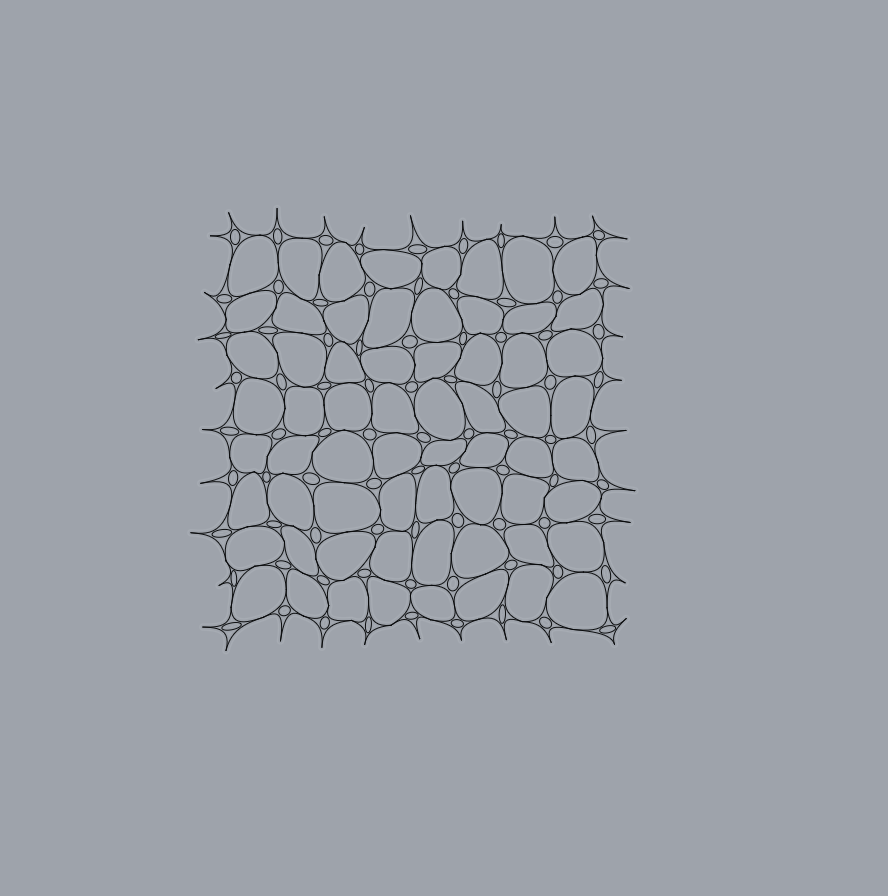
Write a WebGL 1 fragment shader that draws this pattern.

```glsl
precision highp float;
// Thin-lined patch of pebble-like cells on plain grey. A jittered grid of nodes
// is joined by shared tips; each node draws a four-pointed star of Bezier arcs
// between its tips, with a small ellipse inside. The cells are the space left.
uniform vec2 u_resolution;

const vec3 GROUND = vec3(0.62, 0.64, 0.67);
const vec3 INK = vec3(0.03, 0.035, 0.04);
const vec3 HALO_TINT = vec3(0.035);
const vec2 CENTRE = vec2(0.462, 0.517);  // patch centre, in canvas heights
const float SPACING = 0.0522;            // distance between nodes
const float LAST_NODE = 8.0;             // nodes run from 0 to this, both ways
const float NODE_JITTER = 0.29;          // in units of the spacing
const float TIP_JITTER = 0.12;
const float HANDLE = 0.74;               // how far arcs lean in to the node
const float HANDLE_SPREAD = 0.27;        // makes stars narrow one way
const float ELLIPSE_FIT = 1.08;
const float LINE_WIDTH = 0.00108;
const float HALO_OFFSET = 0.0034;        // faint light rim beside the lines
const float HALO_WIDTH = 0.0014;
const int ARC_STEPS = 12;

vec2 hash2(vec2 p) {
  vec2 k = vec2(dot(p, vec2(127.1, 311.7)), dot(p, vec2(269.5, 183.3)));
  return fract(sin(k) * 43758.545);
}

vec2 nodeAt(vec2 id) {
  return id + (hash2(id + 17.0) * 2.0 - 1.0) * NODE_JITTER;
}

// Point shared by a node and its neighbour in direction dir.
vec2 tipAt(vec2 id, vec2 dir) {
  vec2 middle = 0.5 * (nodeAt(id) + nodeAt(id + dir));
  return middle + (hash2(2.0 * id + dir + 71.0) * 2.0 - 1.0) * TIP_JITTER;
}

float segmentDistance(vec2 p, vec2 a, vec2 b) {
  vec2 ap = p - a, ab = b - a;
  return length(ap - ab * clamp(dot(ap, ab) / max(dot(ab, ab), 1e-8), 0.0, 1.0));
}

// Cubic arc between tips a and b, both given relative to the node.
float arcDistance(vec2 p, vec2 a, vec2 b, float leanA, float leanB) {
  vec2 handleA = a * (1.0 - leanA), handleB = b * (1.0 - leanB);
  vec2 last = a;
  float d = 1e3;
  for (int i = 1; i <= ARC_STEPS; i++) {
    float t = float(i) / float(ARC_STEPS), s = 1.0 - t;
    vec2 next = s * s * s * a + 3.0 * s * s * t * handleA
              + 3.0 * s * t * t * handleB + t * t * t * b;
    d = min(d, segmentDistance(p, last, next));
    last = next;
  }
  return d;
}

// Ellipse about the origin with conjugate half axes u and v.
float ellipseDistance(vec2 p, vec2 u, vec2 v) {
  float area = u.x * v.y - u.y * v.x;
  vec2 rowU = vec2(v.y, -v.x) / area, rowV = vec2(-u.y, u.x) / area;
  vec2 w = vec2(dot(rowU, p), dot(rowV, p));
  float r = max(length(w), 1e-4);
  return abs(r - 1.0) * r / max(length(w.x * rowU + w.y * rowV), 1e-4);
}

// Ink coverage of a line at distance d, in canvas heights.
float coverage(float d, float pixel) {
  float reach = 0.5 * (max(LINE_WIDTH, pixel) + pixel);
  return min(1.0, LINE_WIDTH / pixel) * clamp((reach - d) / pixel, 0.0, 1.0);
}

void main() {
  float pixel = 1.0 / u_resolution.y;
  vec2 g = (gl_FragCoord.xy * pixel - CENTRE) / SPACING + 0.5 * LAST_NODE;
  vec2 cell = floor(g);
  float bare = 1.0, nearest = 1e3;

  // Only the four nodes around this point can reach it.
  for (int j = 0; j < 2; j++) {
    for (int i = 0; i < 2; i++) {
      vec2 id = cell + vec2(float(i), float(j));
      if (min(id.x, id.y) < 0.0 || max(id.x, id.y) > LAST_NODE) continue;
      vec2 node = nodeAt(id), p = g - node;
      float narrow = (hash2(id + 151.0).x * 2.0 - 1.0) * HANDLE_SPREAD;
      vec2 lean = HANDLE + vec2(narrow, -narrow);

      // Four arcs of the star
      vec2 dir = vec2(1.0, 0.0);
      for (int q = 0; q < 4; q++) {
        vec2 turned = vec2(-dir.y, dir.x);
        float d = arcDistance(p, tipAt(id, dir) - node, tipAt(id, turned) - node,
                              dot(lean, abs(dir)), dot(lean, abs(turned))) * SPACING;
        bare *= 1.0 - coverage(d, pixel);
        nearest = min(nearest, d);
        dir = turned;
      }

      // Ellipse scaled to the middles of the arcs
      vec2 right = tipAt(id, vec2(1.0, 0.0)) - node, left = tipAt(id, vec2(-1.0, 0.0)) - node;
      vec2 up = tipAt(id, vec2(0.0, 1.0)) - node, down = tipAt(id, vec2(0.0, -1.0)) - node;
      vec2 reach = 0.5 * (0.5 - 0.375 * lean);
      vec2 middle = reach.x * (right + left) + reach.y * (up + down);
      float d = ellipseDistance(p - middle, ELLIPSE_FIT * reach.x * (right - left),
                                ELLIPSE_FIT * reach.y * (up - down)) * SPACING;
      bare *= 1.0 - coverage(d, pixel);
      nearest = min(nearest, d);
    }
  }

  float halo = max(0.0, 1.0 - abs(nearest - HALO_OFFSET) / HALO_WIDTH);
  gl_FragColor = vec4(mix(INK, GROUND + HALO_TINT * halo, bare), 1.0);
}
```
